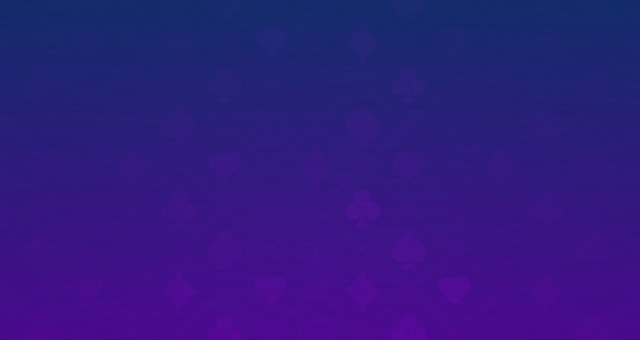
Give the GLSL for this pattern, as a Shadertoy shader.

```glsl
// Faint diamond lattice of card suits over a blue to violet gradient.

const vec3 TOP_COLOR = vec3(0.075, 0.170, 0.420);
const vec3 BOTTOM_COLOR = vec3(0.290, 0.035, 0.555);
const vec3 PATTERN_TINT = vec3(0.055, -0.006, 0.042);  // added by the pattern
const vec3 GLOW_TINT = vec3(0.020, 0.000, 0.022);
const vec2 HALF_STEP = vec2(0.1352, 0.1220);           // half a lattice cell
const vec2 LATTICE_ORIGIN = vec2(-0.010, 0.010);
const float RAIL_OFFSET = 0.0045;                      // half gap of the double line
const float RAIL_WIDTH = 0.0012;
const float OUTLINE_WIDTH = 0.0012;
const float NODE_RADIUS = 0.023;
const float SOFTNESS = 0.0013;
const float STREAK_AMOUNT = 0.007;
const float FADE_WIDTH = 0.72;

float hash(vec2 p) {
    return fract(sin(dot(p, vec2(127.1, 311.7))) * 43758.5453);
}

float valueNoise(vec2 p) {
    vec2 i = floor(p), f = fract(p);
    f = f * f * (3.0 - 2.0 * f);
    return mix(mix(hash(i), hash(i + vec2(1, 0)), f.x),
               mix(hash(i + vec2(0, 1)), hash(i + vec2(1, 1)), f.x), f.y);
}

float coverage(float d) {
    float soft = SOFTNESS + 0.7 / iResolution.y;
    return 1.0 - smoothstep(-soft, soft, d);
}

// Unit heart with its tip at the origin.
float heartShape(vec2 p) {
    p.x = abs(p.x);
    if (p.x + p.y > 1.0) return length(p - vec2(0.25, 0.75)) - 0.3536;
    vec2 top = p - vec2(0.0, 1.0);
    vec2 side = p - 0.5 * max(p.x + p.y, 0.0);
    return sqrt(min(dot(top, top), dot(side, side))) * sign(p.x - p.y);
}

float heart(vec2 p) {
    return 0.078 * heartShape(p / 0.078 + vec2(0.0, 0.55));
}

float diamond(vec2 p) {
    vec2 q = abs(p) / vec2(0.053, 0.061);
    return 0.035 * (q.x + q.y + 0.5 * q.x * q.y - 1.0);
}

// Flared foot shared by spade and club.
float stem(vec2 p) {
    float t = clamp((-0.012 - p.y) / 0.044, 0.0, 1.0);
    float flare = abs(p.x) - mix(0.004, 0.024, t * t * t);
    return max(flare, abs(p.y + 0.034) - 0.022);
}

float spade(vec2 p) {
    float leaf = 0.085 * heartShape(vec2(p.x, 0.058 - p.y) / 0.085);
    return min(leaf, stem(p));
}

float club(vec2 p) {
    float leaves = min(length(p - vec2(0.0, 0.028)),
                       length(vec2(abs(p.x) - 0.027, p.y + 0.010)));
    return min(leaves - 0.0245, stem(p));
}

// Suits run in a cycle of three rows; black suits alternate solid and outlined.
float suitMask(vec2 p, vec2 cell) {
    float row = -cell.y;
    float kind = mod(row, 3.0);
    float column = floor(cell.x * 0.5);
    if (kind < 0.5)
        return coverage(mod(column, 2.0) < 0.5 ? diamond(p) : heart(p));
    bool solid = mod(column + row, 2.0) > 0.5;
    float d = (kind < 1.5) == solid ? club(p) : spade(p);
    if (solid) return coverage(d);
    float rim = coverage(abs(d) - OUTLINE_WIDTH);
    float shade = coverage(abs(d + 0.005) - OUTLINE_WIDTH);
    return 0.75 * rim - 0.3 * shade + 0.12 * coverage(d);
}

// Double rails with a ringed diamond at each crossing.
float latticeMask(vec2 axes, vec2 nearest) {
    vec2 lineDist = (1.0 - abs(axes - 2.0 * nearest)) / length(1.0 / HALF_STEP);
    float d = min(lineDist.x, lineDist.y);
    vec2 n = axes - 2.0 * floor(axes * 0.5) - 1.0;
    vec2 local = 0.5 * vec2(n.x + n.y, n.x - n.y) * HALF_STEP;
    float r = abs(local.x) + abs(local.y);

    float rails = 0.5 * coverage(abs(d - RAIL_OFFSET) - RAIL_WIDTH)
                + 0.25 * coverage(d - RAIL_OFFSET)
                - 0.15 * coverage(abs(d - RAIL_OFFSET - 0.004) - RAIL_WIDTH);
    rails *= smoothstep(NODE_RADIUS, NODE_RADIUS + 0.006, r);
    float ring = coverage((abs(r - NODE_RADIUS) - 0.002) * 0.707);
    float gem = coverage((r - 0.012) * 0.707);
    return rails + 0.5 * ring + 0.6 * gem;
}

void mainImage(out vec4 fragColor, in vec2 fragCoord) {
    vec2 uv = fragCoord / iResolution.xy;
    vec2 p = (fragCoord - 0.5 * iResolution.xy) / iResolution.y;

    // Background
    vec3 color = mix(BOTTOM_COLOR, TOP_COLOR, uv.y);
    color += GLOW_TINT * (exp(-dot(p + vec2(0, 0.2), p + vec2(0, 0.2)) * 3.0) - 0.25);

    // Diagonal lattice coordinates
    vec2 q = (p - LATTICE_ORIGIN) / HALF_STEP;
    vec2 axes = vec2(q.x + q.y, q.x - q.y);
    vec2 nearest = floor(axes * 0.5 + 0.5);
    vec2 cell = vec2(nearest.x + nearest.y, nearest.x - nearest.y);

    // Pattern, fading toward the sides and the top
    float fade = exp(-p.x * p.x / (FADE_WIDTH * FADE_WIDTH)) * mix(1.05, 0.5, uv.y);
    float wear = 0.7 + 0.5 * valueNoise(p * 9.0);
    float suit = suitMask((q - cell) * HALF_STEP, cell) * mix(0.75, 1.1, hash(cell));
    color += PATTERN_TINT * fade * wear * (suit + 0.8 * latticeMask(axes, nearest));

    // Faint horizontal streaks
    color += STREAK_AMOUNT * (valueNoise(p * vec2(14.0, 110.0)) - 0.5);
    fragColor = vec4(color, 1.0);
}
```
